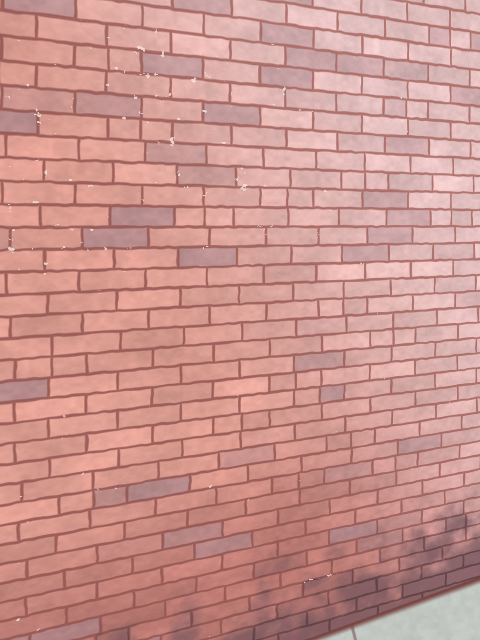
Write a WebGL 1 fragment shader that draws this texture.

```glsl
precision mediump float;

uniform vec2 u_resolution;

const vec2 VANISHING = vec2(2.67, 0.35);
const vec3 CLAY = vec3(0.87, 0.62, 0.57);
const vec3 PALE = vec3(0.90, 0.76, 0.76);
const vec3 DEEP = vec3(0.74, 0.48, 0.45);
const vec3 MAUVE = vec3(0.67, 0.52, 0.54);
const vec3 JOINT = vec3(0.58, 0.34, 0.32);
const vec3 DAMP = vec3(0.47, 0.34, 0.37);
const vec3 PAVING = vec3(0.76, 0.78, 0.76);
const vec3 PAINT = vec3(0.95, 0.89, 0.87);

float hash(vec2 p) {
  vec2 q = fract(p * vec2(0.1731, 0.2417) + 0.37);
  q += dot(q, q.yx + 17.31);
  return fract((q.x + q.y) * q.x * 7.13);
}

float noise(vec2 p) {
  vec2 i = floor(p);
  vec2 f = fract(p);
  f = f * f * (3.0 - 2.0 * f);
  float low = mix(hash(i), hash(i + vec2(1.0, 0.0)), f.x);
  float high = mix(hash(i + vec2(0.0, 1.0)), hash(i + 1.0), f.x);
  return mix(low, high, f.y);
}

float fbm(vec2 p) {
  float sum = 0.0;
  float amp = 0.5;
  for (int i = 0; i < 4; i++) {
    sum += amp * noise(p);
    p = p * 2.07 + 11.3;
    amp *= 0.5;
  }
  return sum;
}

// Canvas position to brick columns (x) and rows (y) on the receding wall
vec2 wallCoords(vec2 p) {
  float depth = VANISHING.x / (VANISHING.x - p.x);
  float y = VANISHING.y + (p.y - VANISHING.y) * depth - 0.0156;
  return vec2(22.4 * p.x / (VANISHING.x - p.x), y / (0.0397 - 0.0058 * y));
}

// Brick id in xy, distance to nearest bed and head joint in zw, in rows
vec4 brickCell(vec2 wall) {
  float row = floor(wall.y);
  float shift = 0.012 * row + 0.5 * mod(row + 1.0, 2.0);
  shift += 0.14 * (hash(vec2(row, 5.0)) - 0.5);
  float x = wall.x - shift;
  float column = floor(x);
  float fx = x - column;
  float fy = wall.y - row;
  float head = min(fx, 1.0 - fx);
  // A few stretchers are cut into two short bricks
  if (hash(vec2(column, row) + 31.0) < 0.06) {
    head = min(head, abs(fx - 0.5));
    column += 0.5 * step(0.5, fx);
  }
  return vec4(column, row, min(fy, 1.0 - fy), head * 3.2);
}

float jointMask(vec2 gap, float width) {
  return 1.0 - smoothstep(width - 0.035, width + 0.055, min(gap.x, gap.y));
}

vec3 brickColor(vec2 id, vec2 wall, float pale, float low) {
  vec3 color = mix(mix(CLAY, DEEP, low), PALE, pale);
  float tone = hash(id + 3.0);
  color *= 0.95 + 0.09 * tone;
  float fired = smoothstep(0.83, 0.96, hash(id + 53.0));
  color = mix(color, mix(MAUVE, PALE, 0.45 * pale), 0.75 * fired);
  float grain = fbm(wall * vec2(9.0, 4.0)) - 0.47;
  float blotch = fbm(wall * vec2(1.6, 0.8) + 9.0) - 0.47;
  return color * (1.0 + 0.13 * grain + 0.16 * blotch);
}

vec3 pavement(vec2 p, float below) {
  float seam = abs(p.x - 0.548 - 0.25 * (p.y - 0.97));
  float line = 1.0 - smoothstep(0.001, 0.004, seam);
  vec3 color = PAVING * (0.94 + 0.12 * fbm(p * 90.0));
  color = mix(color, DAMP, 0.6 * line);
  return mix(JOINT * 0.8, color, smoothstep(0.002, 0.014, below));
}

void main() {
  vec2 p = gl_FragCoord.xy / u_resolution;
  p = vec2(p.x * 0.75, 1.0 - p.y);
  vec2 wall = wallCoords(p);
  float aboveGround = 1.0 - 0.36 * (p.x - 0.475) - p.y;

  // Wall with light fading from upper right to lower left
  float wobble = 0.06 * (noise(wall * vec2(9.0, 3.0)) - 0.5);
  vec4 cell = brickCell(wall + vec2(0.3, 1.0) * wobble);
  float pale = smoothstep(-0.06, 0.52, 0.9 * p.x - 0.55 * p.y + 0.03);
  float low = smoothstep(0.42, 0.1, aboveGround);
  vec3 color = brickColor(cell.xy, wall, pale, low);

  // Recessed joints of uneven width
  float width = 0.045 + 0.03 * noise(wall * vec2(3.0, 2.0) + 7.0);
  float joint = jointMask(cell.zw, width);
  color = mix(color, mix(JOINT, DEEP, 0.55 * pale), 0.88 * joint);

  // Damp stains rising from the ground
  float stain = fbm(wall * vec2(2.2, 0.7) + 4.0) - 0.47;
  float patchy = 0.05 * (hash(cell.xy + 71.0) - 0.5);
  float damp = smoothstep(0.13, 0.0, aboveGround + 0.22 * stain + patchy);
  color = mix(color, DAMP * (1.0 - 0.3 * joint), 0.8 * damp);

  // Flaked paint, mostly along joints at the upper left
  float area = 1.0 - smoothstep(0.08, 0.3, length((p - vec2(0.16, 0.22)) * vec2(0.7, 1.0)));
  float flake = fbm(wall * vec2(8.0, 3.5) + 23.0) + 0.12 * jointMask(cell.zw, 0.16);
  flake += 0.14 * (area - 1.0) + 0.16 * (noise(wall * vec2(1.3, 0.6) + 2.0) - 0.5);
  color = mix(color, PAINT, 0.85 * smoothstep(0.78, 0.84, flake));

  float ground = smoothstep(0.001, -0.002, aboveGround);
  color = mix(color, pavement(p, -aboveGround), ground);
  gl_FragColor = vec4(color, 1.0);
}
```
